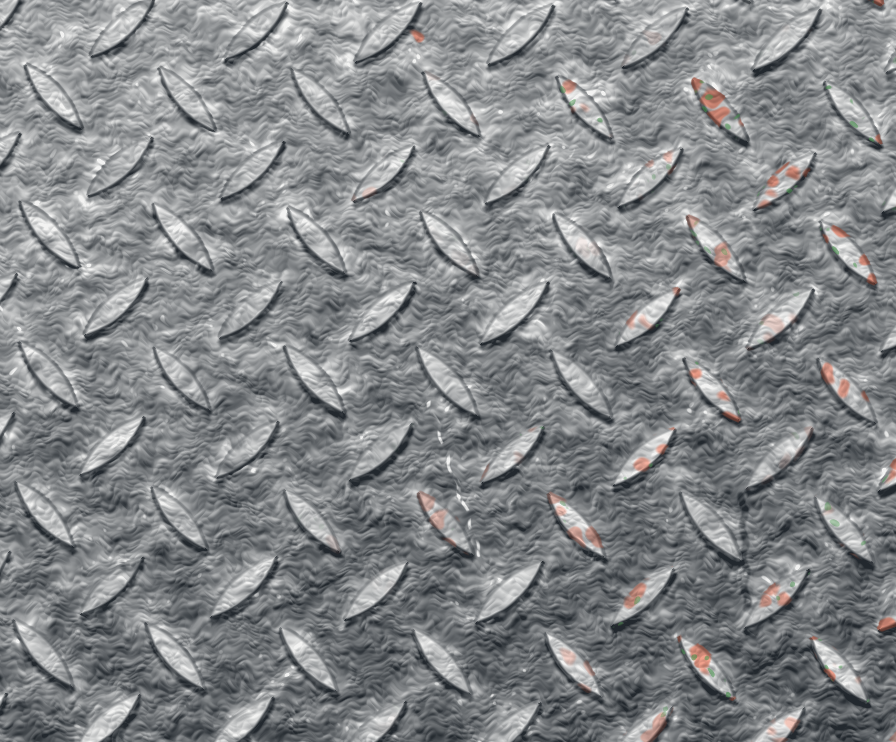
Give the GLSL for this texture, as a Shadertoy shader.

```glsl
const vec2 PITCH = vec2(0.1485, 0.1557);  // lengths are in canvas widths
const vec2 ORIGIN = vec2(0.1263, 0.3307);
const float TILT = 0.02;
const float BAR_LENGTH = 0.054;           // half length of the lens
const float BAR_CLIP = 0.049;             // blunt ends
const float BAR_WIDTH = 0.0145;           // half width of the lens
const vec2 RISING = vec2(0.72, 0.69);
const vec2 FALLING = vec2(0.67, -0.74);
const vec2 LIGHT = vec2(-0.2, 0.98);
const float SHADOW_REACH = 0.006;
const float HALO_REACH = 0.010;
const float GRAIN_GAIN = 0.30;
const int SCRATCHES = 12;
const vec3 STEEL_DARK = vec3(0.06, 0.085, 0.11);
const vec3 STEEL_LIGHT = vec3(0.98, 0.98, 0.975);
const vec3 RUST = vec3(0.74, 0.38, 0.29);
const vec3 GREEN = vec3(0.30, 0.58, 0.32);

vec2 hash2(vec2 p) {
    vec3 q = fract(p.xyx * vec3(0.1031, 0.1030, 0.0973));
    q += dot(q, q.yzx + 33.33);
    return fract((q.xx + q.yz) * q.zy);
}
// Cellular bumps of random height
float bumps(vec2 p) {
    float height = 0.0;
    for (int i = 0; i < 9; i++) {
        vec2 id = floor(p) + vec2(i % 3 - 1, i / 3 - 1);
        float reach = length(id + hash2(id) - p);
        height = max(height, hash2(id + 71.0).x * (1.0 - smoothstep(0.0, 0.95, reach)));
    }
    return height;
}
vec2 warp(vec2 p) {
    return p + 0.004 * sin(p.yx * vec2(93.0, 71.0) + 2.0 * sin(p * 47.0))
             + 0.0015 * sin(p.yx * vec2(310.0, 270.0));
}
// Lit relief of the worn surface
float grain(vec2 p) {
    float sum = 0.0, frequency = 38.0, weight = 0.8;
    for (int i = 0; i < 3; i++) {
        vec2 q = p * frequency * vec2(0.8, 1.1) + 19.0 * float(i);
        sum += weight * (bumps(q) - bumps(q + 0.4 * LIGHT));
        frequency *= 2.1;
        weight *= 1.1;
    }
    return sum;
}
float lens(vec2 q) {
    float u = q.x / BAR_LENGTH;
    return max(abs(q.y) + BAR_WIDTH * (u * u - 1.0), abs(q.x) - BAR_CLIP);
}
float segment(vec2 p, vec2 a, vec2 b) {
    vec2 d = b - a;
    return length(p - a - d * clamp(dot(p - a, d) / dot(d, d), 0.0, 1.0));
}
float stroke(float d, float halfWidth, float soft) {
    return 1.0 - smoothstep(halfWidth - soft, halfWidth + soft, d);
}

void mainImage(out vec4 fragColor, in vec2 fragCoord) {
    float px = 1.0 / iResolution.x;
    vec2 p = fragCoord * px, w = warp(p);
    float relief = grain(w), fine = bumps(w * 95.0 + 7.0);
    float blotch = bumps(w * vec2(20.0, 30.0));
    // Plate: bright at the top, dull below
    float tone = mix(0.32, 0.57, fragCoord.y / iResolution.y) + 0.07 * (0.5 - p.x);
    tone += 0.18 * (blotch - 0.35) + GRAIN_GAIN * relief;
    tone += 0.35 * smoothstep(0.72, 0.95, fine) * blotch;
    // Scratches and a dark stain
    vec2 s = p + 0.002 * sin(p.yx * 190.0);
    for (int i = 0; i < SCRATCHES; i++) {
        vec2 a = hash2(vec2(i, 3)) * vec2(1.0, 0.83);
        vec2 b = a + 0.09 * (hash2(vec2(i, 8)) - 0.5);
        tone += 0.2 * fine * stroke(segment(s, a, b), 0.0008, px);
    }
    float gouge = segment(s, vec2(0.479, 0.379), vec2(0.536, 0.21));
    tone += 0.45 * stroke(gouge, 0.0018, px) * smoothstep(0.1, 0.5, fine);
    float stain = segment(s, vec2(0.829, 0.275), vec2(0.833, 0.151));
    tone -= 0.2 * stroke(stain, 0.004, 0.002);
    // Raised bars: two crossing families, half a pitch apart
    float c = cos(TILT), sn = sin(TILT), rust = 0.0, green = 0.0;
    vec2 grid = mat2(c, sn, -sn, c) * (p - ORIGIN) / PITCH;
    for (int k = 0; k < 2; k++) {
        vec2 q = grid - 0.5 * float(k), id = floor(q + 0.5);
        vec2 rnd = hash2(id + 40.0 + 23.0 * float(k));
        vec2 axis = k == 0 ? RISING : FALLING, side = vec2(-axis.y, axis.x);
        mat2 toBar = mat2(axis.x, side.x, axis.y, side.y);
        vec2 bar = toBar * ((q - id) * PITCH + 0.003 * (rnd - 0.5));
        bar *= 1.0 + 0.1 * (rnd.y - 0.5);
        float d = lens(bar) + 0.0012 * relief;
        // Polished halo and shadow
        float halo = exp(-max(d - 0.002, 0.0) / HALO_REACH);
        tone += halo * (0.13 + 0.3 * fine) * (0.6 + 0.6 * blotch);
        tone -= 0.38 * stroke(lens(bar + toBar * LIGHT * SHADOW_REACH), 0.0, 0.003);
        // Sloped rim, worn crown
        float bend = 2.0 * BAR_WIDTH * bar.x / (BAR_LENGTH * BAR_LENGTH);
        vec2 outward = normalize(side * sign(bar.y) + axis * bend);
        float rim = 0.34 + 0.22 * dot(outward, LIGHT) + 0.2 * relief;
        float crown = 0.76 + 0.12 * (rnd.x - 0.5) + 0.28 * relief;
        crown += 0.12 * dot(axis, LIGHT) * bar.x / BAR_LENGTH - 0.2 * smoothstep(0.5, 0.9, blotch);
        float inside = stroke(d, 0.0, px);
        tone = mix(tone, mix(rim, crown, stroke(d, -0.0037, 0.0018)), inside);
        // Corrosion grows to the right
        float worn = smoothstep(0.5, 1.05, p.x + 0.6 * (rnd.y - 0.5)) * inside;
        rust += worn * smoothstep(0.42, 0.65, bumps(w * 42.0 + 5.0));
        green += worn * smoothstep(0.72, 0.85, bumps(w * 75.0 + 31.0));
    }
    // Stray rust flakes
    vec2 spot = floor(p * 6.0), flake = spot + 0.2 + 0.6 * hash2(spot + 9.0);
    rust += step(0.9, hash2(spot + 15.0).x) * stroke(length(w * 6.0 - flake), 0.045, 0.015);
    tone = clamp(tone, 0.08, 0.97);
    vec3 color = mix(STEEL_DARK, STEEL_LIGHT, tone);
    color = mix(color, RUST * (0.5 + 0.8 * tone), 0.7 * min(rust, 1.0));
    fragColor = vec4(mix(color, GREEN, 0.6 * min(green, 1.0)), 1.0);
}
```
